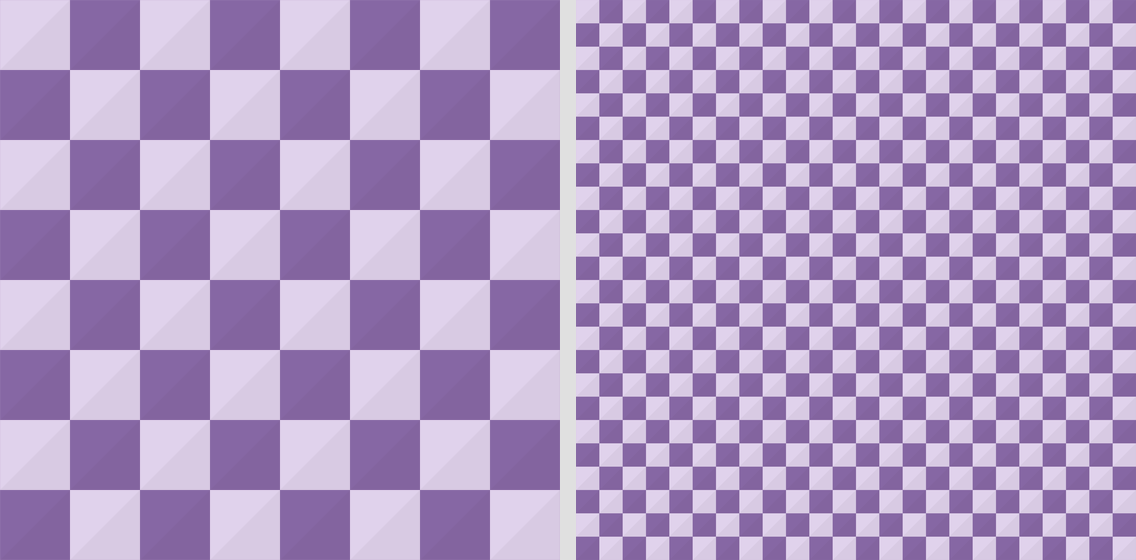
Left, the tile; right, the same tile 3 across and 3 down.
Give the GLSL for this pattern, as a three.js fragment shader.

```glsl
// Lilac and purple checkerboard, each square split by a faint diagonal shade.
varying vec2 vUv;

const float SQUARES = 8.0;          // squares across and down, even so it tiles
const float EDGE = 0.001;           // half width of smoothed edges, in canvas units
const vec3 PURPLE_LIT = vec3(0.527, 0.405, 0.645);
const vec3 PURPLE_SHADE = vec3(0.514, 0.392, 0.624);
const vec3 LILAC_LIT = vec3(0.880, 0.824, 0.925);
const vec3 LILAC_SHADE = vec3(0.848, 0.792, 0.890);
const float PI = 3.14159;

// Alternates between +1 and -1 on successive squares, with soft crossings.
vec2 squareWave(vec2 p, float soft) {
  return clamp(sin(PI * p) / (PI * soft), -1.0, 1.0);
}

void main() {
  vec2 grid = vUv * SQUARES;
  vec2 cell = fract(grid);
  float soft = EDGE * SQUARES;

  // Lit triangle above the rising diagonal, shaded triangle below it
  float diagonal = (cell.y - cell.x) * inversesqrt(2.0);
  float lit = smoothstep(-soft, soft, diagonal);
  vec3 purple = mix(PURPLE_SHADE, PURPLE_LIT, lit);
  vec3 lilac = mix(LILAC_SHADE, LILAC_LIT, lit);

  // Checker, with purple in the lower left square
  vec2 wave = squareWave(grid, soft);
  float checker = 0.5 + 0.5 * wave.x * wave.y;
  gl_FragColor = vec4(mix(lilac, purple, checker), 1.0);
}
```
